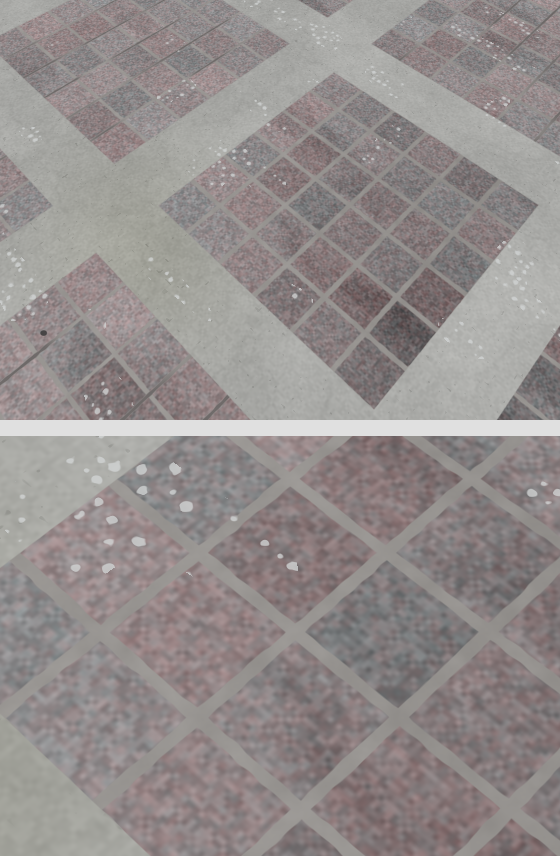
Top: the whole. Bottom: its middle third, enlarged.
A WebGL 2 fragment shader for this texture:

```glsl
#version 300 es
precision highp float;
// Paved square seen obliquely: panels of 6 x 6 granite setts divided by wide
// concrete bands. Each point is projected onto the ground plane, folded into
// one panel, then shaded with hashed tones, grain, stains and white spots.

uniform vec2 u_resolution;
out vec4 fragColor;

// Ground plane (units of one sett) to view (height 1, y downwards).
const mat3 GROUND_TO_VIEW = mat3(0.04509, 0.03889, -0.02823,
                                -0.08104, 0.03826, -0.03000,
                                 0.7951, 0.1719, 1.0);
const float SETTS = 6.0;          // setts along a panel side
const float BAND = 1.63;          // concrete between panels
const float JOINT = 0.10;         // joint width
const float GRAIN = 24.0;         // speckles along one sett
const float WEAR = 0.05;          // tone change between setts
const vec3 CONCRETE = vec3(0.658, 0.660, 0.648);
const vec3 MORTAR = vec3(0.605, 0.593, 0.580);
const vec3 GRANITE = vec3(0.565, 0.538, 0.543);
const vec3 PINK = vec3(0.040, -0.010, -0.012);
const vec3 GAP_SHADOW = vec3(0.36, 0.34, 0.34);
const vec3 DROPPING = vec3(0.82, 0.83, 0.83);
const vec2 HOLE = vec2(0.104, 0.793);

float hash(vec2 p) {
    vec3 q = fract(p.xyx * 0.1031);
    q += dot(q, q.yzx + 33.33);
    return fract((q.x + q.y) * q.z);
}

float noise(vec2 p) {
    vec2 i = floor(p), f = fract(p);
    f = f * f * (3.0 - 2.0 * f);
    return mix(mix(hash(i), hash(i + vec2(1, 0)), f.x),
               mix(hash(i + vec2(0, 1)), hash(i + 1.0), f.x), f.y);
}

float fbm(vec2 p) {
    float sum = 0.0, gain = 0.5;
    for (int i = 0; i < 4; i++) {
        sum += gain * noise(p);
        p = mat2(1.6, 1.2, -1.2, 1.6) * p + 7.3;
        gain *= 0.5;
    }
    return sum / 0.9375;
}

// Soft round patch, 1 at its centre.
float glow(vec2 p, vec2 centre, float spread) {
    vec2 d = p - centre;
    return exp(-dot(d, d) / spread);
}

vec3 concrete(vec2 view, vec2 ground) {
    float cloud = fbm(ground * 0.65 + 40.0);
    float tideMark = 1.0 - smoothstep(0.0, 0.035, abs(cloud - 0.47));
    vec3 col = CONCRETE + 0.09 * (cloud - 0.5) - 0.018 * tideMark;
    col += 0.035 * (fbm(ground * 4.0) - 0.5) + 0.045 * (noise(ground * 22.0) - 0.5);
    col += 0.035 * glow(view, vec2(1.2, 0.85), 0.12);
    col -= vec3(0.022, 0.022, 0.045) * glow(view, vec2(0.33, 0.60), 0.06);
    float pit = smoothstep(0.90, 0.97, noise(ground * 14.0 + 9.0));
    return col - 0.06 * pit;
}

vec3 granite(vec2 view, vec2 ground, vec2 id) {
    vec3 col = GRANITE + WEAR * (hash(id) - 0.5) * 1.5;
    col += PINK * (hash(id + 71.0) - 0.35);
    col -= 0.12 * glow(view, vec2(1.05, 0.80), 0.20);
    col += 0.03 * glow(view, vec2(0.10, 0.80), 0.10);
    // Damp patches run across several setts.
    col -= 0.06 * smoothstep(0.54, 0.70, fbm(ground * vec2(0.35, 0.9) + 13.0));
    float fleck = noise(ground * GRAIN);
    col += 0.13 * (fleck - 0.5) + 0.06 * (noise(ground * GRAIN * 0.45) - 0.5);
    return col + PINK * 1.4 * (noise(ground * GRAIN * 0.7 + 30.0) - 0.5);
}

// White spots gathered in a few sparse patches.
float droppings(vec2 ground, float blur) {
    vec2 g = ground * 6.0, cell = floor(g);
    float chance = hash(cell + 5.0);
    vec2 centre = 0.5 + 0.3 * (vec2(hash(cell + 11.0), hash(cell + 23.0)) - 0.5);
    float radius = mix(0.12, 0.34, hash(cell + 37.0));
    float d = length(fract(g) - centre) - radius + 0.2 * (noise(g * 4.0) - 0.5);
    float patchMask = step(0.80, noise(ground * vec2(0.8, 1.3) + 3.0));
    return patchMask * step(0.62, chance) * (1.0 - smoothstep(-blur, blur, d));
}

void main() {
    vec2 view = vec2(gl_FragCoord.x, u_resolution.y - gl_FragCoord.y) / u_resolution.y;
    vec3 hit = inverse(GROUND_TO_VIEW) * vec3(view, 1.0);
    vec2 ground = hit.xy / hit.z;
    vec2 aa = 0.7 * fwidth(ground);

    // Fold the ground into one panel, then into one sett.
    float period = SETTS + BAND;
    vec2 panel = floor((ground + 0.5 * BAND) / period);
    vec2 local = ground - panel * period;
    vec2 grid = (local - 0.5 * SETTS) * (1.0 - JOINT / SETTS) + 0.5 * SETTS;
    vec2 id = clamp(floor(grid), 0.0, SETTS - 1.0) + panel * 17.0 + 200.0;
    float older = min(1.0, dot(panel, panel));

    // Coverage of the panel and of the slightly ragged sett.
    vec2 rim = 0.5 * SETTS - abs(local - 0.5 * SETTS);
    vec2 inside = smoothstep(-aa, aa, rim);
    float ragged = 0.018 * (noise(ground * 9.0) - 0.5);
    vec2 edge = 0.5 - abs(fract(grid) - 0.5) + ragged;
    vec2 halfJoint = 0.5 * JOINT * vec2(1.0 - 0.3 * older, 1.0 - 0.15 * older);
    vec2 face = smoothstep(halfJoint - aa, halfJoint + aa, edge);

    vec3 mortar = MORTAR + 0.07 * (fbm(ground * 5.0) - 0.5);
    mortar -= 0.04 * glow(view, vec2(1.1, 0.5), 0.15);
    float open = older * (1.0 - face.x) * smoothstep(0.25, 0.65, noise(ground * 0.9 + 60.0));
    mortar = mix(mortar, GAP_SHADOW, 0.7 * open);
    vec3 paving = mix(mortar, granite(view, ground, id), face.x * face.y);
    vec3 col = mix(concrete(view, ground), paving, inside.x * inside.y);

    col = mix(col, DROPPING, 0.8 * droppings(ground, 6.0 * max(aa.x, aa.y)));
    float holeDist = length((view - HOLE) * vec2(1.0, 1.2));
    col = mix(col, vec3(0.22), 0.85 * (1.0 - smoothstep(0.006, 0.010, holeDist)));
    fragColor = vec4(col, 1.0);
}
```
